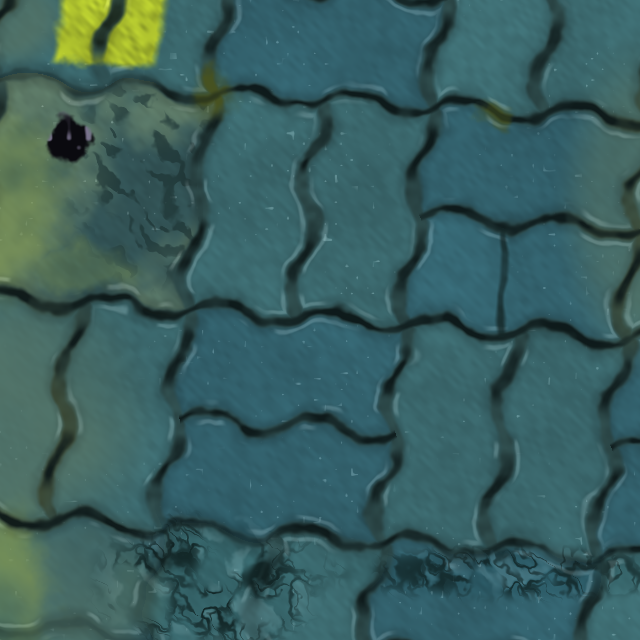
Write a WebGL 2 fragment shader that draws this texture.

```glsl
#version 300 es
precision highp float;
// Worn blue-green paving: a tilted square lattice whose cells hold two wavy-edged
// stones, side by side or stacked in alternation. Noise adds grain, silt and moss;
// soft ellipses place a cement patch, a hole, yellow paint and crumbled stone.
uniform vec2 u_resolution;
out vec4 fragColor;

float hash(vec2 p) {
  vec3 h = fract(vec3(p.xyx) * 0.1031);
  h += dot(h, h.yzx + 33.33);
  return fract((h.x + h.y) * h.z);
}

float noise(vec2 p) {
  vec2 i = floor(p), f = fract(p);
  f = f * f * (3.0 - 2.0 * f);
  return mix(mix(hash(i), hash(i + vec2(1, 0)), f.x),
             mix(hash(i + vec2(0, 1)), hash(i + vec2(1, 1)), f.x), f.y);
}

float fbm(vec2 p) {
  float sum = 0.0, amp = 0.5;
  for (int k = 0; k < 4; k++) {
    sum += amp * noise(p);
    p = mat2(1.6, 1.2, -1.2, 1.6) * p + 7.3;
    amp *= 0.5;
  }
  return sum / 0.9375;
}

// Rounded zigzag, two waves per lattice cell
float wave(float t) {
  float s = sin(12.566 * t - 0.4);
  return 0.036 * s * (1.5 - 0.5 * s * s);
}

float blob(vec2 p, vec2 centre, vec2 radius) {
  return 1.0 - smoothstep(0.55, 1.3, length((p - centre) / radius));
}

float band(float dist, float inner, float outer) {
  return 1.0 - smoothstep(inner, outer, dist);
}

void main() {
  vec2 p = gl_FragCoord.xy / u_resolution;
  float cloud = fbm(p * 7.0), rough = fbm(p * 26.0 + 3.0), grit = noise(p * 80.0 + 20.0);
  float streak = noise(vec2((p.x - p.y) * 45.0, (p.x + p.y) * 110.0));
  vec2 ragged = p + 0.05 * (vec2(rough, fbm(p * 24.0 + 40.0)) - 0.5);

  // Tilted lattice with wavy borders
  vec2 q = inverse(mat2(0.341, -0.022, 0.040, 0.340)) * (p - vec2(0.6315, 0.495));
  q += 0.03 * (vec2(noise(p * 30.0), noise(p * 30.0 + 50.0)) - 0.5);
  vec2 w = q + vec2(wave(q.y), -wave(q.x));
  vec2 cell = floor(w), f = fract(w);
  bool stacked = mod(cell.x + cell.y, 2.0) < 0.5;
  bool patched = cell == vec2(-2, 0);

  // Distance to upright and level joints, with chipped edges
  vec2 d = min(f, 1.0 - f);
  if (stacked && !patched) d.y = min(d.y, abs(f.y - 0.5));
  if (!stacked) d.x = min(d.x, abs(f.x - 0.5));
  d = d * 0.345 + 0.007 * (rough - 0.5) + 0.003 * (grit - 0.5);

  // Stones
  float id = hash(cell * 2.0 + 40.0 + step(0.5, stacked ? f.y : f.x) * vec2(0.7, 0.3));
  vec3 color = stacked ? vec3(0.195, 0.375, 0.42) : vec3(0.232, 0.41, 0.43);
  color *= 0.96 + 0.07 * id;
  if (patched) color = mix(vec3(0.20, 0.33, 0.34), vec3(0.35, 0.46, 0.39), smoothstep(0.35, 0.65, cloud));
  color *= 0.83 + 0.10 * streak + 0.18 * cloud + 0.08 * rough;
  color += 0.16 * smoothstep(0.90, 1.0, noise(p * 120.0)) * smoothstep(0.45, 0.7, noise(p * 9.0));

  // Moss and warm dust at the sides
  float moss = max(blob(ragged, vec2(0.0, 0.68), vec2(0.10, 0.14)),
                   blob(ragged, vec2(0.0, 0.07), vec2(0.08, 0.14)));
  moss = max(moss, 0.7 * blob(ragged, vec2(0.12, 0.58), vec2(0.09, 0.04)));
  float dust = max(blob(p, vec2(0.02, 0.35), vec2(0.19, 0.20)),
                   blob(p, vec2(1.0, 0.68), vec2(0.11, 0.22)));
  dust = max(dust, blob(p, vec2(0.0, 0.97), vec2(0.10, 0.07)));
  dust = max(dust, blob(p, vec2(0.13, 0.08), vec2(0.12, 0.12)));
  color = mix(color, vec3(0.35, 0.46, 0.39), dust * (0.3 + 0.5 * cloud));
  color = mix(color, vec3(0.50, 0.59, 0.32), moss * (0.2 + 0.8 * cloud));

  // Yellow paint, thin in places
  vec2 paint = vec2(abs(p.x - 0.178 - 0.17 * (p.y - 1.0)), p.y - 0.902 + 0.05 * (p.x - 0.1));
  float painted = band(paint.x + 0.02 * (rough - 0.5), 0.070, 0.088);
  painted *= smoothstep(-0.008, 0.010, paint.y + 0.03 * (rough - 0.5));
  color = mix(color, vec3(0.68, 0.74, 0.14) * (0.6 + 0.5 * cloud + 0.3 * streak), painted * 0.9);

  // Crumbled stone and scratched cement: broken contour lines of noise
  float rubble = max(blob(ragged, vec2(0.33, 0.09), vec2(0.16, 0.10)),
                     0.85 * blob(p, vec2(0.80, 0.105), vec2(0.26, 0.04)));
  float scratch = patched ? blob(p, vec2(0.25, 0.73), vec2(0.13, 0.16)) : 0.0;
  float chip = noise(mat2(30, 26, -18, 38) * ragged) - 0.5;
  float fine = noise(mat2(36, 62, -22, 70) * ragged + 11.0) - 0.5;
  float gaps = smoothstep(0.25, 0.5, noise(p * 21.0 + 9.0));
  float crack = max(band(abs(chip), 0.03, 0.15), 0.8 * band(abs(fine), 0.02, 0.15)) * gaps;
  color += rubble * (0.10 * smoothstep(0.05, 0.3, chip) - 0.03);
  color = mix(color, vec3(0.06, 0.13, 0.13), crack * rubble * 0.9);
  color = mix(color, vec3(0.12, 0.21, 0.21), scratch * 0.75 * smoothstep(0.08, 0.3, fine));

  // Joints: soft grey silt, with an uneven dark core on slanted and level runs
  float level = band(d.y, 0.004, 0.0135), upright = band(d.x, 0.006, 0.0155);
  float slant = 1.0 - smoothstep(-0.6, 0.4, cos(12.566 * q.y - 0.4));
  float sag = 0.6 + 0.4 * cos(12.566 * q.x - 3.2);
  float core = max(band(d.y, 0.001, 0.0105) * (0.45 + 0.4 * sag + 0.5 * rough),
                   band(d.x, 0.002, 0.0125) * slant * (0.35 + 0.9 * rough));
  core *= 0.65 + 0.45 * smoothstep(0.2, 0.6, noise(p * 38.0));
  float worn = max(rubble * 0.6, 0.6 * blob(p, vec2(0.12, 0.885), vec2(0.15, 0.03)));
  worn = max(worn, 0.8 * blob(p, vec2(0.2, 0.02), vec2(0.3, 0.12)));
  float joint = max(level, upright) * (1.0 - worn);
  vec3 silt = vec3(0.17, 0.275, 0.275) * (0.75 + 0.25 * grit + 0.25 * rough);
  silt = mix(silt, vec3(0.30, 0.30, 0.14), max(moss, dust) * 0.7 * cloud);
  float weeds = max(blob(ragged, vec2(0.335, 0.855), vec2(0.04)), blob(ragged, vec2(0.78, 0.82), vec2(0.03, 0.02)));
  color = mix(color, vec3(0.30, 0.36, 0.16), weeds * 0.5);
  silt = mix(silt, vec3(0.28, 0.32, 0.12), weeds);
  float nearest = min(d.x, d.y);
  color *= 1.0 - 0.13 * band(nearest, 0.010, 0.030);
  color += 0.13 * band(abs(nearest - 0.016), 0.001, 0.006) * smoothstep(0.5, 0.8, noise(p * 27.0 + 70.0));
  color = mix(color, mix(silt, vec3(0.045, 0.085, 0.085), clamp(core, 0.0, 1.0) * (1.0 - 0.5 * weeds)), joint * 0.93);

  // Hairline split in one stone, and the hole in the cement
  float split = cell == vec2(0) && f.y < 0.5 ? band(abs(q.x - 0.44 + 0.08 * q.y), 0.004, 0.026) : 0.0;
  color = mix(color, vec3(0.08, 0.15, 0.15), split * (0.5 + 0.5 * rough));
  float hole = blob(ragged, vec2(0.104, 0.782), vec2(0.037, 0.040));
  vec3 pit = mix(vec3(0.04, 0.04, 0.06), vec3(0.48, 0.45, 0.56), smoothstep(0.62, 0.9, noise(p * 65.0)));
  color = mix(color, pit, smoothstep(0.15, 0.7, hole));

  fragColor = vec4(color, 1.0);
}
```
